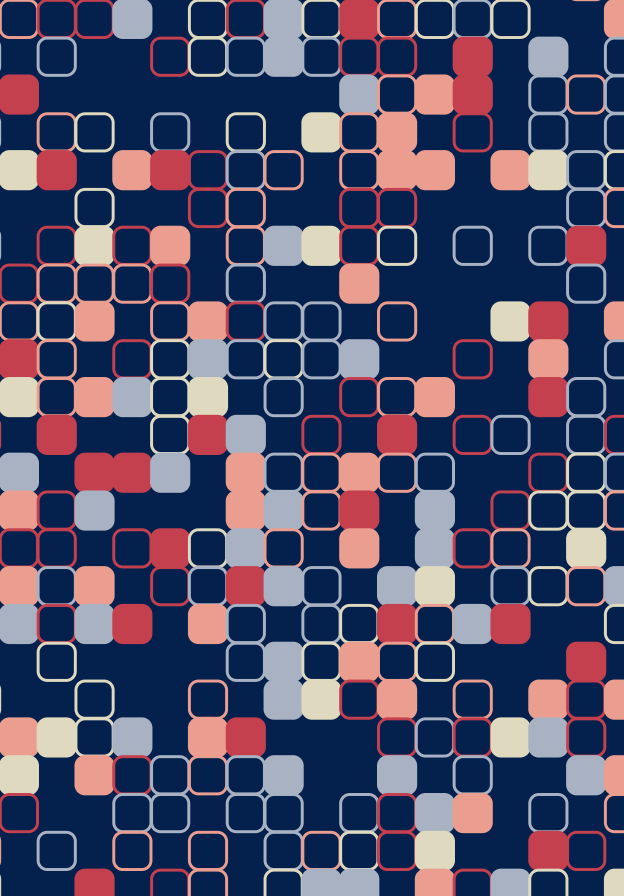
This pattern is drawn by a WebGL 1 fragment shader. Its source:

```glsl
precision highp float;
// Grid of rounded squares on navy: solid, outlined or left out at random, in four colours.

#define COLUMNS 16.5       // cells across the canvas width
#define HALF_SIZE 0.531    // half side of a tile, in cells; neighbours overlap slightly
#define CORNER 0.28        // outer corner radius, in cells
#define LINE 0.078         // outline width, in cells
#define SOLID_SHARE 0.29   // share of cells that are filled
#define OUTLINE_SHARE 0.35 // share of cells that are outlined
#define SEED 7.0           // changes the random layout

uniform vec2 u_resolution;

const vec3 NAVY  = vec3(0.01, 0.13, 0.30);
const vec3 GREY  = vec3(0.66, 0.70, 0.76);
const vec3 CORAL = vec3(0.92, 0.62, 0.56);
const vec3 RED   = vec3(0.77, 0.25, 0.31);
const vec3 CREAM = vec3(0.87, 0.85, 0.75);

// Two independent random values per cell
vec2 hash22(vec2 p) {
  vec3 q = fract(vec3(p.xyx) * vec3(0.1031, 0.1030, 0.0973));
  q += dot(q, q.yzx + 33.33);
  return fract((q.xx + q.yz) * q.zy);
}

float roundedSquare(vec2 p, float halfSize, float radius) {
  vec2 q = abs(p) - halfSize + radius;
  return length(max(q, 0.0)) + min(max(q.x, q.y), 0.0) - radius;
}

vec3 tileColour(float pick) {
  if (pick < 0.28) return GREY;
  if (pick < 0.54) return CORAL;
  if (pick < 0.79) return RED;
  return CREAM;
}

// Paints one cell's tile over the colour below it
vec3 paintTile(vec3 below, vec2 p, vec2 cell, float pixel) {
  vec2 rnd = hash22(cell + SEED * 13.0 + 5.0);
  if (rnd.x > SOLID_SHARE + OUTLINE_SHARE) return below;

  float d = roundedSquare(p - cell - 0.5, HALF_SIZE, CORNER);
  if (rnd.x > SOLID_SHARE) d = abs(d + 0.5 * LINE) - 0.5 * LINE;
  float cover = clamp(0.5 - d / pixel, 0.0, 1.0);
  return mix(below, tileColour(rnd.y), cover);
}

void main() {
  // Cell coordinates, counted from the top left corner
  float pixel = COLUMNS / u_resolution.x;
  vec2 p = vec2(gl_FragCoord.x, u_resolution.y - gl_FragCoord.y) * pixel;
  vec2 home = floor(p);

  // Neighbours overlap, so paint them in reading order
  vec3 colour = NAVY;
  for (int row = -1; row <= 1; row++) {
    for (int col = -1; col <= 1; col++) {
      vec2 cell = home + vec2(float(col), float(row));
      colour = paintTile(colour, p, cell, pixel);
    }
  }
  gl_FragColor = vec4(colour, 1.0);
}
```
